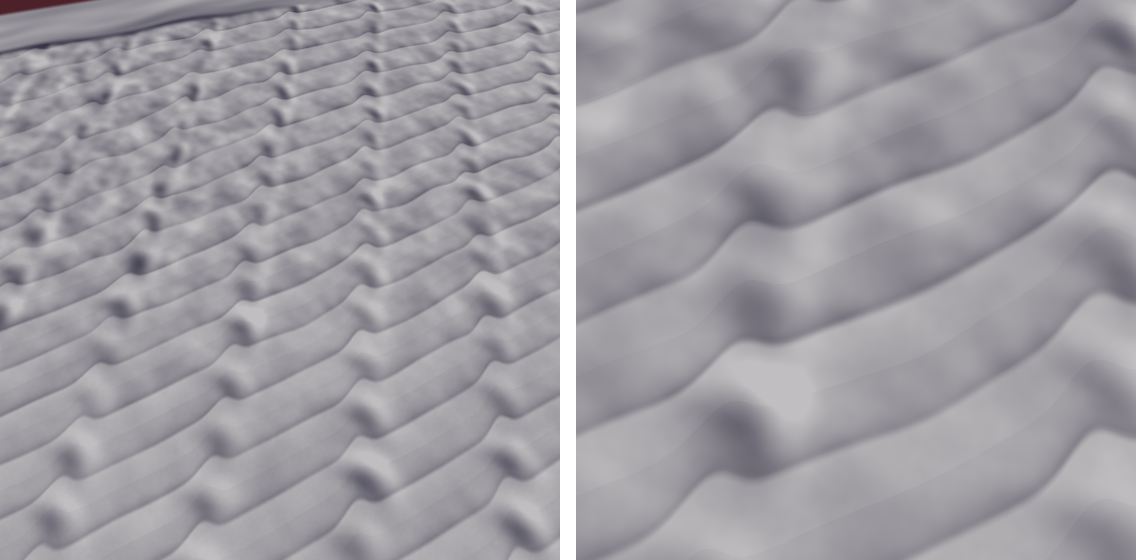
Left, the full canvas; right, a detail of the centre.
This texture is drawn by a Shadertoy shader. Its source:

```glsl
#define CLOTH_SHADOW vec3(0.43, 0.42, 0.465)
#define CLOTH_LIGHT vec3(0.725, 0.715, 0.725)
#define FLOOR_RED vec3(0.30, 0.13, 0.16)
#define HORIZON 0.891
#define CENTRE_COLUMN 0.673
#define COLUMN_PITCH 0.152
#define ROW_PITCH 0.038
#define ROW_SHEAR 1.33
#define SEAM_DARK 0.50
#define SEAM_LIGHT 0.20
#define KNOT_STRENGTH 0.62
#define CREASE 0.85

vec2 hash2(vec2 p) {
    vec3 q = fract(vec3(p.xyx) * vec3(0.1031, 0.1030, 0.0973));
    q += dot(q, q.yzx + 33.33);
    return fract((q.xx + q.yz) * q.zy) * 2.0 - 1.0;
}

float gradientNoise(vec2 p) {
    vec2 i = floor(p), f = fract(p);
    vec2 s = f * f * f * (f * (f * 6.0 - 15.0) + 10.0);
    vec2 e = vec2(0.0, 1.0);
    float low = mix(dot(hash2(i), f), dot(hash2(i + e.yx), f - e.yx), s.x);
    float high = mix(dot(hash2(i + e), f - e), dot(hash2(i + 1.0), f - 1.0), s.x);
    return mix(low, high, s.y);
}

// Padded strip: thin dark fold above each seam, soft light below it
float stripShade(float n) {
    float d = n - round(n);
    float above = -SEAM_DARK * (0.7 * exp(-max(d, 0.0) / 0.09) + 0.3 * exp(-max(d, 0.0) / 0.3));
    float below = SEAM_LIGHT * exp(min(d, 0.0) / 0.28);
    return mix(below, above, smoothstep(-0.07, 0.04, d)) + 0.04;
}

// Hollow running down into each knot, with a lit ridge curling over it
float knotShade(vec2 q, float shear, float aspect) {
    float column = round(q.x), sum = 0.0;
    vec2 along = vec2(0.78, -0.63);
    for (float j = -1.0; j <= 1.0; j++) {
        float row = round(q.y) + j;
        vec2 random = hash2(vec2(column, row) + 40.0);
        float du = q.x - column;
        vec2 local = vec2(du * aspect, q.y - row + shear * du);
        local -= vec2(-0.25, 0.32) + 0.08 * random;
        float a = dot(local, along);
        float b = dot(local, vec2(0.63, 0.78)) + 0.5 * a * a;
        float hollow = exp(-a * a / 0.13 - b * b / 0.03);
        float ridge = exp(-a * a / 0.22 - (b - 0.34) * (b - 0.34) / 0.03);
        sum += (1.0 + 0.45 * random.x) * (0.6 * ridge - hollow);
    }
    return sum;
}

void mainImage(out vec4 fragColor, in vec2 fragCoord) {
    vec2 p = fragCoord / iResolution.xy;
    float down = 1.0 - p.y;

    // Perspective: u counts stitched columns, rows count slanted seams
    float depth = down + HORIZON;
    float u = (p.x - CENTRE_COLUMN) / (COLUMN_PITCH * depth);
    float w = 1.0 / depth;
    float rows = (w - 0.559) / ROW_PITCH;
    float shear = mix(ROW_SHEAR, 0.95, smoothstep(0.75, 1.05, w));
    float aspect = COLUMN_PITCH / (ROW_PITCH * depth);
    vec2 q = vec2(u, rows - shear * u);

    // Crumpling grows towards the far left of the cloth
    float far = smoothstep(0.2, 0.65, p.y);
    float left = (1.0 - smoothstep(0.15, 0.6, p.x)) * smoothstep(0.45, 0.7, p.y);
    float crumple = 0.25 + 0.45 * far + 0.4 * left;
    q += crumple * vec2(0.10 * gradientNoise(vec2(u * 1.5, rows * 0.7) + 7.0),
                        0.30 * gradientNoise(vec2(u * 2.5, rows * 0.6) + 31.0));

    // Seams bulge upwards just before they reach a knot
    float du = q.x - round(q.x);
    float bulge = 0.24 * exp(-pow((du + 0.13) / 0.09, 2.0));
    float seamVariation = 1.0 + 0.7 * gradientNoise(q * vec2(1.7, 0.9) + 17.0);
    float shade = 0.64 + stripShade(q.y - bulge) * seamVariation * (1.0 - 0.35 * left);
    shade += KNOT_STRENGTH * knotShade(q, shear, aspect) * (1.0 - 0.3 * left);

    // Puckered columns and small slanting creases
    float pucker = exp(-pow((du - 0.07) / 0.05, 2.0)) - exp(-pow((du + 0.04) / 0.05, 2.0));
    shade += 0.12 * far * pucker;
    vec2 ground = vec2(u * 2.9, rows);
    vec2 grain = vec2(ground.x * 1.1 - ground.y * 0.4, ground.y * 1.6 + ground.x * 0.7);
    float crease = gradientNoise(grain + 11.0) + 0.45 * gradientNoise(grain * 2.1 + 83.0);
    shade += CREASE * crumple * crease * (1.25 - 0.5 * fract(q.y - bulge));

    // Broad light and fine weave
    shade += 0.16 * (0.5 - p.y) * (1.1 - 0.7 * p.x);
    shade += 0.14 * gradientNoise(p * 4.0 + 3.0);
    shade += 0.05 * gradientNoise(p * 110.0);

    // Rolled border beyond the far hem
    float hem = down - (0.098 - 0.178 * p.x) - 0.012 * gradientNoise(vec2(p.x * 9.0, 2.5));
    float roll = clamp(-hem / 0.075, 0.0, 1.0);
    float border = 0.36 + 0.24 * sin(3.14159 * roll)
                 + 0.45 * gradientNoise(vec2(p.x * 7.0 + hem * 20.0, hem * 60.0));
    shade = mix(shade, border, smoothstep(0.004, -0.004, hem));
    float hemFade = smoothstep(0.62, 0.35, p.x);
    float fold = smoothstep(0.15, 0.28, p.x) * exp(-pow((hem + 0.013) / 0.011, 2.0));
    shade -= hemFade * (0.85 * exp(-pow(hem / 0.005, 2.0)) + 0.4 * fold);

    vec3 color = mix(CLOTH_SHADOW, CLOTH_LIGHT, clamp(shade, -0.7, 1.1));
    float floorEdge = down - (0.027 - 0.16 * p.x);
    color = mix(color, FLOOR_RED, smoothstep(0.004, -0.004, floorEdge));
    fragColor = vec4(color, 1.0);
}
```
